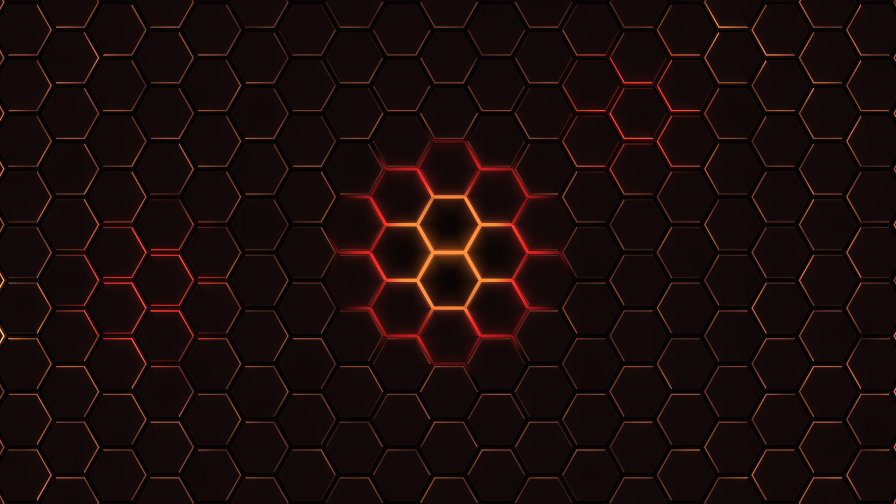
This background is drawn by a Shadertoy shader. Its source:

```glsl
const float CELL = 0.1104;                  // hexagon height
const float STRETCH = 1.0175;               // horizontal tightening of the grid
const vec2 CORE = vec2(0.002, -0.001);      // centre of the main glow
const vec2 LEFT_EMBER = vec2(-0.593, -0.075);
const vec2 RIGHT_EMBER = vec2(0.370, 0.275);
const vec2 SIDE_SPARK = vec2(-0.895, -0.125);
const vec2 TOP_SPARK = vec2(0.56, 0.43);
const float GAP = 0.05;                     // half of the groove, in cells
const float RIM_WIDTH = 0.011;
const float WIRE_WIDTH = 0.028;

const vec3 FACE = vec3(0.068, 0.032, 0.030);
const vec3 GROOVE = vec3(0.020, 0.009, 0.010);
const vec3 COPPER = vec3(0.64, 0.34, 0.23);
const vec3 RED = vec3(0.95, 0.14, 0.14);
const vec3 GOLD = vec3(1.00, 0.58, 0.25);
const vec3 OLIVE = vec3(0.20, 0.11, 0.01);

vec2 randomGradient(vec2 cell) {
    float angle = 6.2832 * fract(sin(dot(cell, vec2(127.1, 311.7))) * 43758.5);
    return vec2(cos(angle), sin(angle));
}

float gradientNoise(vec2 p) {
    vec2 i = floor(p), f = fract(p);
    vec2 u = f * f * f * (f * (f * 6.0 - 15.0) + 10.0);
    float a = dot(randomGradient(i), f);
    float b = dot(randomGradient(i + vec2(1, 0)), f - vec2(1, 0));
    float c = dot(randomGradient(i + vec2(0, 1)), f - vec2(0, 1));
    float d = dot(randomGradient(i + vec2(1, 1)), f - vec2(1, 1));
    return mix(mix(a, b, u.x), mix(c, d, u.x), u.y);
}

// Offset from the centre of the nearest flat-topped hexagon
vec2 hexLocal(vec2 q) {
    vec2 period = vec2(1.7320508, 1.0);
    vec2 a = q - period * round(q / period);
    vec2 b = q - period * (round(q / period - 0.5) + 0.5);
    return dot(a, a) < dot(b, b) ? a : b;
}

// Outward normal of the nearest side
vec2 sideNormal(vec2 local) {
    vec2 best = vec2(0.0, 1.0);
    for (int i = 1; i < 3; i++) {
        float angle = 1.5707963 - float(i) * 1.0471976;
        vec2 axis = vec2(cos(angle), sin(angle));
        if (abs(dot(local, axis)) > abs(dot(local, best))) best = axis;
    }
    return dot(local, best) < 0.0 ? -best : best;
}

float stroke(float d, float halfWidth, float pixel) {
    float coverage = min(1.0, 2.0 * halfWidth / pixel);
    float width = max(halfWidth, 0.5 * pixel);
    return coverage * clamp((width - abs(d)) / pixel + 0.5, 0.0, 1.0);
}

float pool(vec2 p, vec2 centre, float inner, float outer) {
    return 1.0 - smoothstep(inner, outer, length(p - centre));
}

void mainImage(out vec4 fragColor, in vec2 fragCoord) {
    vec2 p = (fragCoord - 0.5 * iResolution.xy) / iResolution.y;
    float pixel = 1.0 / (iResolution.y * CELL);

    // Hexagon grid
    vec2 q = (p - CORE) * vec2(STRETCH, 1.0) / CELL - vec2(0.0, 0.5);
    vec2 local = hexLocal(q);
    vec2 normal = sideNormal(local);
    float seam = 0.5 - dot(local, normal);
    vec2 cellCentre = (q - local + vec2(0.0, 0.5)) * CELL;
    float facing = dot(normal, -normalize(cellCentre));

    // Heat pools, strongest on falling sides
    float gold = pool(p, CORE, 0.05, 0.17);
    float red = pool(p, CORE, 0.15, 0.26);
    float ember = max(pool(p, LEFT_EMBER, 0.05, 0.22), pool(p, RIGHT_EMBER, 0.05, 0.20));
    float spark = max(pool(p, SIDE_SPARK, 0.0, 0.13), 0.35 * pool(p, TOP_SPARK, 0.0, 0.2));
    float slope = normal.x * normal.y;
    float bias = slope < -0.1 ? 0.5 : (slope > 0.1 ? 1.0 : 0.9);
    float heat = red * mix(bias, 1.0, gold);

    // Plates and grooves
    float mottling = gradientNoise(p * 9.0);
    float plate = smoothstep(GAP - pixel, GAP + pixel, seam);
    vec3 color = mix(GROOVE, FACE * (1.0 + 0.15 * mottling), plate);
    color *= 1.0 - 0.45 * gold * plate;

    // Copper rims on the sides that face the middle
    float outward = smoothstep(0.25, 0.9, abs(p.x));
    float lit = smoothstep(-0.25, 0.6, facing) * mix(0.62, 1.0, outward);
    lit *= clamp(0.9 + 0.9 * gradientNoise(p * 14.0 + 17.0), 0.3, 1.3);
    float rim = stroke(seam - GAP, RIM_WIDTH, pixel);
    color += COPPER * rim * (lit * (1.0 - 0.8 * max(red, 0.7 * ember)) + 0.05);
    color += COPPER * 0.07 * lit * exp(-12.0 * abs(seam - GAP));
    color += GOLD * spark * lit * (0.8 * rim + 0.25 * exp(-14.0 * seam));

    // Dim red clusters
    float emberLit = ember * bias * smoothstep(-0.9, 0.2, facing);
    color += RED * emberLit * (0.85 * rim + 0.20 * exp(-11.0 * seam));

    // Glowing wires, their halo and the warm interior
    vec3 wireColor = mix(RED, GOLD, smoothstep(0.0, 0.6, gold));
    float wire = stroke(seam, mix(WIRE_WIDTH, 0.034, gold), pixel);
    color += mix(RED, wireColor, 0.5) * heat * exp(-11.0 * seam) * 0.40;
    color += OLIVE * pool(p, CORE, 0.0, 0.12) * (1.0 - smoothstep(0.0, 0.4, seam));
    color = mix(color, wireColor, wire * heat);

    fragColor = vec4(clamp(color, 0.0, 1.0), 1.0);
}
```
